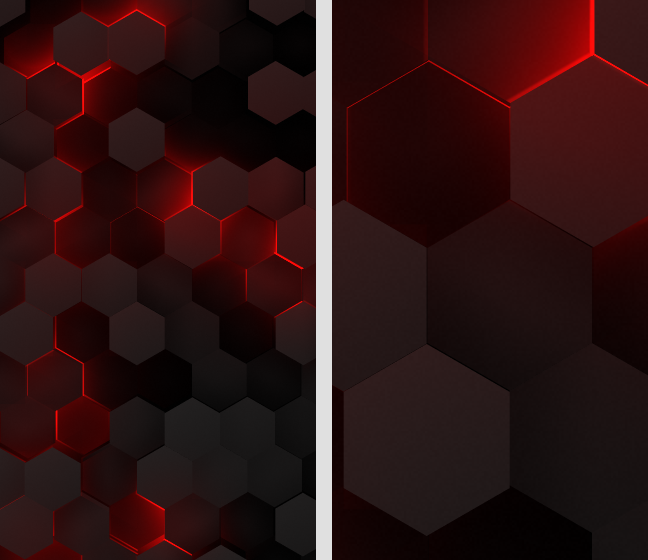
Left: the whole. Right: its middle third, enlarged.
Give the GLSL for this background, as a Shadertoy shader.

```glsl
float hash(vec2 p) {
    vec3 q = fract(p.xyx * 0.1031);
    q += dot(q, q.yzx + 33.33);
    return fract((q.x + q.y) * q.z);
}

float hexDistance(vec2 p, float apothem) {
    p = abs(p);
    return max(p.x, dot(p, vec2(0.5, 0.866))) - apothem;
}

float glowSpot(vec2 p, vec2 centre, float radius) {
    vec2 d = (p - centre) / radius;
    return exp(-dot(d, d));
}

// Red light hidden under the tiles: a column on the left, spots elsewhere
float underglow(vec2 p) {
    float glow = glowSpot(p, vec2(5.3, 5.3), 1.1)
               + glowSpot(p, vec2(3.1, 0.6), 0.9)
               + glowSpot(p, vec2(3.3, 6.5), 0.9)
               + glowSpot(p, vec2(2.9, 10.2), 0.8);
    for (int i = 0; i < 4; i++) {
        float k = float(i);
        glow += glowSpot(p, vec2(0.6 + 0.25 * k, 0.2 + 2.85 * k), 1.2);
    }
    return min(glow, 1.0);
}

// Cell in the 3 by 3 block around a point
vec2 cellNear(vec2 p, int n) {
    float row = round((p.y + 0.186) / 0.866) + float(n / 3 - 1);
    return vec2(round(p.x - 0.5 * mod(row, 2.0)) + float(n % 3 - 1), row);
}

vec2 cellCentre(vec2 cell) {
    return vec2(cell.x + 0.5 * mod(cell.y, 2.0), cell.y * 0.866 - 0.186);
}

// Random heights with a few broad hollows
float tileHeight(vec2 cell) {
    vec2 c = cellCentre(cell);
    float hollow = glowSpot(c, vec2(4.0, 8.8), 0.9)
                 + glowSpot(c, vec2(4.0, 4.8), 0.8)
                 + glowSpot(c, vec2(1.7, 3.0), 0.9);
    return hash(cell + 17.0) * (1.0 - 0.75 * min(hollow, 1.0));
}

// Raised tops lean away from the middle of the view
vec2 tileCentre(vec2 cell, float height) {
    vec2 c = cellCentre(cell);
    return c + (c - vec2(2.88, 5.12)) * 0.055 * (height - 0.5);
}

vec3 shade(vec2 p) {
    // Highest tile covering the point; negative height means a gap
    float topHeight = -1.0;
    vec2 topCell = vec2(0.0), local = vec2(0.0);
    for (int n = 0; n < 9; n++) {
        vec2 cell = cellNear(p, n);
        float height = tileHeight(cell);
        vec2 q = p - tileCentre(cell, height);
        if (height > topHeight && hexDistance(q, 0.487 + 0.025 * height) < 0.0) {
            topHeight = height;
            topCell = cell;
            local = q;
        }
    }

    // Shadow and edge light cast by every higher tile
    float shadow = 1.0, spill = 0.0, rim = 0.0;
    for (int n = 0; n < 9; n++) {
        vec2 cell = cellNear(p, n);
        float height = tileHeight(cell);
        if (height <= topHeight) continue;
        vec2 q = p - tileCentre(cell, height);
        float d = max(hexDistance(q, 0.487 + 0.025 * height), 0.0);
        float side = mod(floor(atan(q.y, q.x) * 0.95493 + 0.5), 6.0);
        float lit = smoothstep(0.6, 0.8, hash(cell * 7.0 + side * 13.0 + 3.0));
        float rise = clamp((height - topHeight) * 2.0, 0.0, 1.0);
        shadow *= mix(1.0, smoothstep(-0.1, 0.6, d), 0.8 * rise);
        spill += exp(-d * 3.2) * rise * (0.25 + 0.75 * lit);
        rim = max(rim, lit * rise * smoothstep(0.035, 0.012, d));
    }

    float glow = underglow(p);
    vec3 color = vec3(0.004, 0.003, 0.003);
    if (topHeight >= 0.0) {
        // Matte face, redder near the light and up the right side
        float warm = smoothstep(2.5, 5.5, p.y) * (0.3 + 0.6 * glowSpot(p, vec2(5.0, 6.6), 2.2));
        warm = min(warm + 0.5 * glow, 1.0) * (0.6 + 0.4 * hash(topCell + 41.0));
        color = mix(vec3(0.125, 0.118, 0.118), vec3(0.25, 0.07, 0.07), warm);
        color *= mix(0.08, 1.0, smoothstep(0.05, 0.8, topHeight));
        color *= (1.0 + 0.25 * dot(local, vec2(-0.4, 0.8))) * shadow;
        color += vec3(0.48, 0.008, 0.007) * glow * min(spill, 1.3);
        color += vec3(0.1, 0.008, 0.008) * glow * (1.0 - topHeight);
    } else {
        // Side walls between the tops
        color += vec3(0.8, 0.02, 0.015) * glow * glow * smoothstep(0.35, 1.2, spill);
    }
    color += vec3(0.6, 0.03, 0.02) * rim * smoothstep(0.25, 0.75, glow);
    return color + (hash(floor(p * 70.0)) - 0.5) * 0.008;
}

void mainImage(out vec4 fragColor, in vec2 fragCoord) {
    // Nine samples smooth the edges
    vec3 color = vec3(0.0);
    for (int n = 0; n < 9; n++) {
        vec2 offset = (vec2(n % 3, n / 3) - 1.0) / 3.0;
        color += shade((fragCoord + offset) / iResolution.x * 5.76);
    }
    fragColor = vec4(clamp(color / 9.0, 0.0, 1.0), 1.0);
}
```
